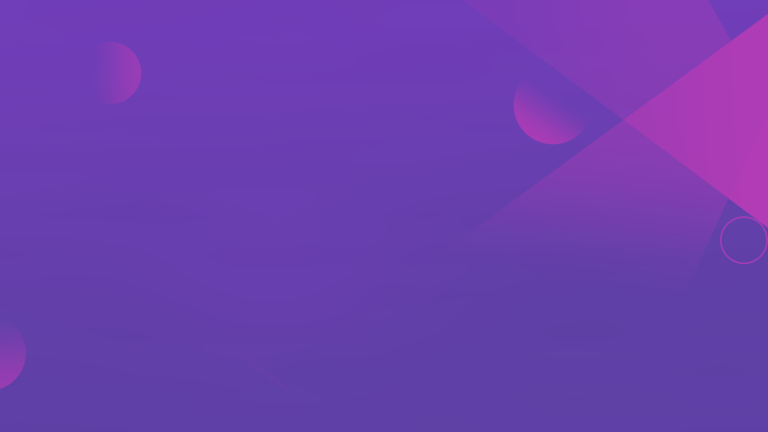
Reproduce this background procedurally as a Shadertoy shader.

```glsl
const vec3 PINK = vec3(0.69, 0.235, 0.715);

// Antialiased coverage: 1 where the signed distance is positive
float cover(float d) {
    float px = 0.75 / iResolution.y;
    return smoothstep(-px, px, d);
}

// Signed distance to the line a-b, positive on its left
float leftOf(vec2 p, vec2 a, vec2 b) {
    vec2 d = normalize(b - a);
    return dot(p - a, vec2(-d.y, d.x));
}

// Disc whose opacity rises along a direction
float fadedDisc(vec2 p, vec2 center, float radius, vec2 dir, float start) {
    vec2 q = p - center;
    float fade = smoothstep(start, 1.0, dot(q, normalize(dir)) / radius);
    return cover(radius - length(q)) * fade;
}

float hash(vec2 p) {
    return fract(sin(dot(p, vec2(127.1, 311.7))) * 43758.5);
}

float noise(vec2 p) {
    vec2 i = floor(p), f = fract(p);
    f = f * f * (3.0 - 2.0 * f);
    return mix(mix(hash(i), hash(i + vec2(1, 0)), f.x),
               mix(hash(i + vec2(0, 1)), hash(i + vec2(1, 1)), f.x), f.y);
}

vec3 backdrop(vec2 p) {
    float across = clamp(p.x / 1.778, 0.0, 1.0);
    float depth = smoothstep(-0.05, mix(1.05, 0.72, across), 1.0 - p.y);
    vec3 col = mix(vec3(0.44, 0.24, 0.72), vec3(0.372, 0.252, 0.65), depth);

    // Soft glow, dim patch and faint horizontal mottling
    vec2 glow = (p - vec2(0.65, 0.34)) / vec2(0.3, 0.2);
    vec2 dim = (p - vec2(0.74, 0.13)) / vec2(0.1, 0.05);
    col += vec3(0.022, -0.004, 0.022) * exp(-dot(glow, glow));
    col -= vec3(0.012, 0.0, 0.008) * exp(-dot(dim, dim));
    col += 0.006 * (noise(p * vec2(3.0, 22.0)) - 0.5);

    // Faint slanted streak
    float streak = abs(leftOf(p, vec2(0.555, 0.18), vec2(0.69, 0.08)));
    float span = smoothstep(0.53, 0.58, p.x) * smoothstep(0.70, 0.65, p.x);
    return mix(col, PINK, 0.05 * span * smoothstep(0.012, 0.0, streak));
}

void mainImage(out vec4 fragColor, in vec2 fragCoord) {
    vec2 p = fragCoord / iResolution.y;
    vec3 col = backdrop(p);

    // Two crossing diagonals bound the translucent panels
    float falling = leftOf(p, vec2(1.072, 1.0), vec2(1.778, 0.472));
    float rising = leftOf(p, vec2(1.111, 0.479), vec2(1.778, 0.968));
    float upperEnd = leftOf(p, vec2(1.692, 0.907), vec2(1.639, 1.0));
    float lowerEnd = leftOf(p, vec2(1.581, 0.3125), vec2(1.685, 0.537));

    float upper = cover(falling) * cover(rising) * cover(upperEnd);
    col = mix(col, PINK, upper * mix(0.15, 0.36, smoothstep(1.08, 1.55, p.x)));

    float lower = cover(-falling) * cover(-rising) * cover(lowerEnd);
    float lowerFade = smoothstep(0.30, 0.68, p.y + 0.18 * (p.x - 1.5));
    col = mix(col, PINK, lower * 0.45 * lowerFade);

    float wedge = cover(falling) * cover(-rising);
    float wedgeAlpha = mix(0.78, 0.96, smoothstep(1.44, 1.74, p.x));
    col = mix(col, PINK, wedge * wedgeAlpha);
    col += vec3(0.015, 0.0, -0.005) * wedge * cover(-lowerEnd);

    // Fading discs
    float disc = 0.62 * fadedDisc(p, vec2(0.255, 0.831), 0.072, vec2(1.0, 0.0), -0.75);
    disc += 0.88 * fadedDisc(p, vec2(1.280, 0.757), 0.091, vec2(-0.55, -0.83), -0.35);
    disc += 0.68 * fadedDisc(p, vec2(-0.028, 0.183), 0.088, vec2(0.1, -1.0), -1.05);
    col = mix(col, PINK, disc);

    // Thin ring
    float ring = abs(length(p - vec2(1.722, 0.444)) - 0.0535);
    col = mix(col, PINK, 0.85 * cover(0.0018 - ring));

    fragColor = vec4(col, 1.0);
}
```
